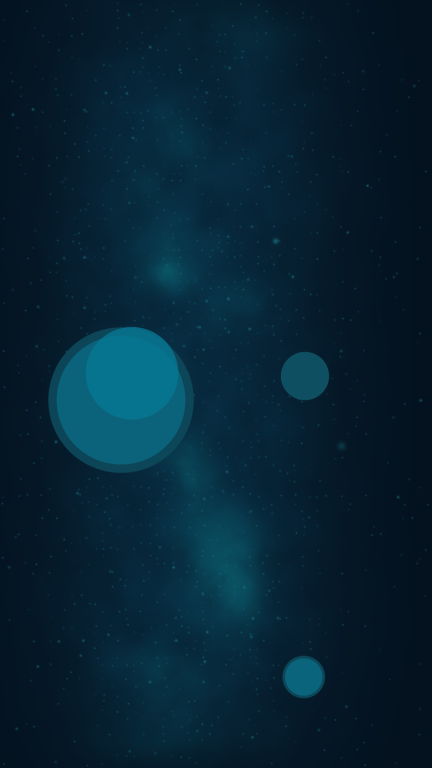
A WebGL 2 fragment shader for this background:

```glsl
#version 300 es
precision highp float;
// A deep teal night sky: a soft vertical glow, a band of noisy nebula clouds,
// hashed grids of faint stars, and translucent flat discs laid on top.
// All lengths are in canvas heights, with the origin at the lower left.
uniform vec2 u_resolution;
out vec4 fragColor;

const vec3 NIGHT = vec3(0.016, 0.070, 0.122);
const vec3 HAZE  = vec3(0.032, 0.185, 0.270);
const vec3 CLOUD = vec3(0.040, 0.410, 0.470);
const vec3 STAR  = vec3(0.110, 0.520, 0.570);
const vec3 RING  = vec3(0.050, 0.285, 0.355);
const vec3 DISC  = vec3(0.040, 0.400, 0.490);
const vec3 CORE  = vec3(0.025, 0.470, 0.580);

float hash(vec2 p) {
  vec3 q = fract(vec3(p.xyx) * 0.1031);
  q += dot(q, q.yzx + 33.33);
  return fract((q.x + q.y) * q.z);
}

float noise(vec2 p) {
  vec2 i = floor(p), f = fract(p);
  f = f * f * (3.0 - 2.0 * f);
  float low = mix(hash(i), hash(i + vec2(1, 0)), f.x);
  float high = mix(hash(i + vec2(0, 1)), hash(i + vec2(1, 1)), f.x);
  return mix(low, high, f.y);
}

float fbm(vec2 p) {
  float sum = 0.0, gain = 0.5;
  for (int i = 0; i < 5; i++) {
    sum += gain * noise(p);
    p = mat2(1.6, 1.2, -1.2, 1.6) * p + 7.3;
    gain *= 0.5;
  }
  return sum;
}

// Gaussian spot of the given centre and radii
float blob(vec2 p, vec2 center, vec2 radii) {
  vec2 d = (p - center) / radii;
  return exp(-dot(d, d));
}

// Broad glow, fading to the sides and towards top and bottom
float haze(vec2 p) {
  float across = exp(-pow(abs(p.x - 0.248) / 0.175, 2.6));
  float along = smoothstep(-0.12, 0.22, p.y) * (1.0 - 0.6 * smoothstep(0.8, 1.04, p.y));
  return across * along;
}

// Clouds strung along the winding band
float nebula(vec2 p) {
  float n = 0.10 * blob(p, vec2(0.310, 0.955), vec2(0.065, 0.050));
  n += 0.22 * blob(p, vec2(0.238, 0.820), vec2(0.038, 0.042));
  n += 0.24 * blob(p, vec2(0.190, 0.762), vec2(0.028, 0.030));
  n += 0.20 * blob(p, vec2(0.215, 0.668), vec2(0.050, 0.045));
  n += 0.50 * blob(p, vec2(0.226, 0.638), vec2(0.023, 0.019));
  n += 0.20 * blob(p, vec2(0.313, 0.602), vec2(0.036, 0.032));
  n += 0.42 * blob(p, vec2(0.248, 0.396), vec2(0.028, 0.036));
  n += 0.20 * blob(p, vec2(0.268, 0.325), vec2(0.045, 0.035));
  n += 0.52 * blob(p, vec2(0.296, 0.257), vec2(0.052, 0.055));
  n += 0.25 * blob(p, vec2(0.312, 0.200), vec2(0.034, 0.036));
  n += 0.20 * blob(p, vec2(0.225, 0.120), vec2(0.070, 0.050));
  n += 0.12 * blob(p, vec2(0.230, 0.040), vec2(0.090, 0.040));
  return n;
}

// One jittered star per grid cell, kept where its hash is under the density
float stars(vec2 p, float cell, float radius, float density) {
  vec2 id = floor(p / cell);
  vec2 jitter = 0.25 + 0.5 * vec2(hash(id + 11.7), hash(id + 47.1));
  float d = length(p - (id + jitter) * cell);
  float light = 0.25 + 0.75 * hash(id + 83.9);
  return step(hash(id), density) * light * exp(-d * d / (radius * radius));
}

// Lays a translucent disc with a smooth edge over the colour
vec3 disc(vec3 base, vec2 p, vec2 center, float radius, vec3 tint, float alpha) {
  float edge = 0.75 / u_resolution.y;
  float d = length(p - center) - radius;
  return mix(base, tint, alpha * (1.0 - smoothstep(-edge, edge, d)));
}

void main() {
  vec2 p = gl_FragCoord.xy / u_resolution.y;

  // Sky and clouds
  vec2 warp = 0.030 * (vec2(fbm(p * 14.0), fbm(p * 14.0 + 31.0)) - 0.48);
  float grain = fbm(p * 22.0 + 5.0);
  float glow = haze(p);
  vec3 color = mix(NIGHT, HAZE, glow * (0.55 + 0.55 * grain));
  float gas = nebula(p + warp) * (0.35 + 1.25 * grain);
  color = mix(color, CLOUD, clamp(gas, 0.0, 0.85));

  // Dark lanes beside the upper and lower clouds
  float lane = blob(p + warp, vec2(0.285, 0.850), vec2(0.030, 0.055))
             + blob(p + warp, vec2(0.250, 0.160), vec2(0.028, 0.030));
  color = mix(color, NIGHT, 0.28 * min(lane, 1.0));

  // Fine dust, sparse stars and two soft highlights
  float light = 0.40 * stars(p, 0.010, 0.0012, 0.05 + 0.30 * glow);
  light += 0.60 * stars(p + 3.1, 0.031, 0.0017, 0.04 + 0.24 * glow);
  light += 0.60 * blob(p, vec2(0.359, 0.686), vec2(0.0035));
  light += 0.30 * blob(p, vec2(0.445, 0.419), vec2(0.0050));
  color = mix(color, STAR, min(light, 1.0));

  // Large nested discs, then the two small ones on the right
  color = disc(color, p, vec2(0.1576, 0.479), 0.0947, RING, 0.92);
  color = disc(color, p, vec2(0.1576, 0.479), 0.0838, DISC, 0.92);
  color = disc(color, p, vec2(0.1719, 0.514), 0.0602, CORE, 0.80);
  color = disc(color, p, vec2(0.3971, 0.5104), 0.0314, vec3(0.055, 0.325, 0.395), 0.95);
  color = disc(color, p, vec2(0.3955, 0.1185), 0.0277, RING, 0.95);
  color = disc(color, p, vec2(0.3955, 0.1185), 0.0243, DISC, 0.95);

  fragColor = vec4(color, 1.0);
}
```
